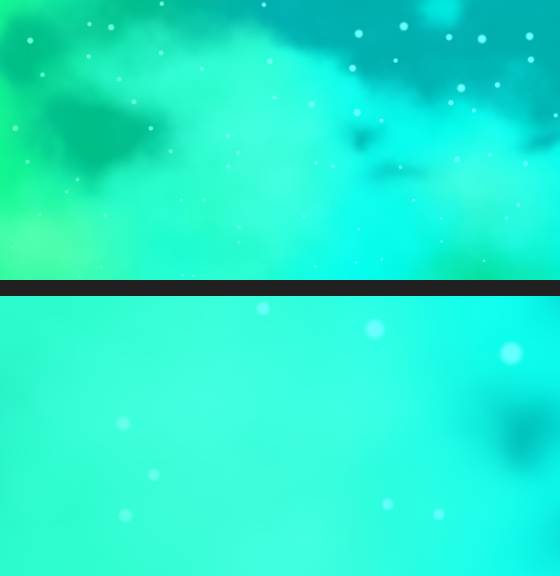
Top, the full canvas; bottom, a detail of the centre.
Write a WebGL 1 fragment shader that draws this background.

```glsl
precision highp float;
// Soft green to cyan nebula with dark teal clouds and scattered round stars.

uniform vec2 u_resolution;

float hash(vec2 p) {
  vec3 q = fract(p.xyx * vec3(0.1031, 0.103, 0.0973));
  q += dot(q, q.yzx + 33.33);
  return fract((q.x + q.y) * q.z);
}

float noise(vec2 p) {
  vec2 i = floor(p);
  vec2 f = fract(p);
  f = f * f * f * (f * (f * 6.0 - 15.0) + 10.0);
  float low = mix(hash(i), hash(i + vec2(1.0, 0.0)), f.x);
  float high = mix(hash(i + vec2(0.0, 1.0)), hash(i + 1.0), f.x);
  return mix(low, high, f.y);
}

float fbm(vec2 p) {
  float sum = 0.0;
  float gain = 0.53;
  for (int i = 0; i < 4; i++) {
    sum += gain * noise(p);
    p = mat2(1.6, 1.2, -1.2, 1.6) * p + 7.3;
    gain *= 0.45;
  }
  return sum;
}

// Soft elliptical puff, 1 at its centre.
float puff(vec2 p, vec2 centre, vec2 radii) {
  vec2 d = (p - centre) / radii;
  return exp(-dot(d, d));
}

// Bright gas: green on the left, cyan on the right, with pale patches.
vec3 gasColor(vec2 p) {
  vec3 gas = mix(vec3(0.06, 0.97, 0.56), vec3(0.15, 0.99, 0.79), smoothstep(-0.05, 0.5, p.x));
  gas = mix(gas, vec3(0.0, 0.99, 0.94), smoothstep(0.85, 1.25, p.x));
  gas = mix(gas, vec3(0.07, 0.99, 0.84), 0.8 * puff(p, vec2(0.6, 0.12), vec2(0.24, 0.17)));
  gas = mix(gas, vec3(0.1, 0.99, 0.7), 0.6 * puff(p, vec2(0.74, 0.24), vec2(0.1, 0.08)));
  gas = mix(gas, vec3(0.27, 1.0, 0.88), 0.85 * puff(p, vec2(0.95, 0.45), vec2(0.3, 0.33)));
  gas = mix(gas, vec3(0.2, 1.0, 0.84), 0.7 * puff(p, vec2(0.68, 0.74), vec2(0.2, 0.1)));
  gas = mix(gas, vec3(0.28, 1.0, 0.89), 0.9 * puff(p, vec2(1.75, 0.3), vec2(0.26, 0.18)));
  gas = mix(gas, vec3(0.34, 1.0, 0.7), 0.9 * puff(p, vec2(0.14, 0.1), vec2(0.3, 0.18)));
  return mix(gas, vec3(0.03, 0.88, 0.62), puff(p, vec2(1.75, 0.0), vec2(0.24, 0.17)));
}

// Dark cloud cover: a bank at the upper right and puffs elsewhere.
float cloudCover(vec2 p) {
  float edge = 0.56 + 0.58 * max(1.52 - p.x, 0.0);
  float cover = 0.95 * smoothstep(-0.08, 0.16, p.y - edge);
  cover *= 1.0 - 0.7 * puff(p, vec2(1.56, 0.97), vec2(0.1, 0.11));
  cover += puff(p, vec2(0.1, 0.78), vec2(0.19, 0.13));
  cover += 1.1 * puff(p, vec2(0.34, 0.52), vec2(0.25, 0.14));
  cover += puff(p, vec2(0.56, 0.98), vec2(0.32, 0.17));
  cover += 0.6 * puff(p, vec2(1.3, 0.53), vec2(0.09, 0.07));
  cover += 0.45 * puff(p, vec2(1.45, 0.36), vec2(0.16, 0.07));
  cover += 0.55 * puff(p, vec2(1.92, 0.51), vec2(0.09, 0.06));
  return cover;
}

// One jittered star per cell; stars grow larger towards the upper right.
float stars(vec2 p) {
  float light = 0.0;
  float cellSize = 0.167;
  vec2 home = floor(p / cellSize);
  for (int y = -1; y <= 1; y++) {
    for (int x = -1; x <= 1; x++) {
      vec2 cell = home + vec2(float(x), float(y));
      vec2 jitter = vec2(hash(cell + 13.7), hash(cell + 51.2));
      vec2 centre = (cell + 0.08 + 0.84 * jitter) * cellSize;
      float height = smoothstep(0.0, 0.8, centre.y);
      float chance = hash(cell + 87.1);
      float radius = 0.006 + 0.003 * height;
      radius += 0.009 * height * smoothstep(0.5, 1.0, chance) * (0.5 + 0.25 * centre.x);
      float disc = 1.0 - smoothstep(0.5 * radius, 1.2 * radius, length(p - centre));
      light = max(light, disc * step(0.1, chance) * mix(0.65, 1.0, height));
    }
  }
  return light;
}

void main() {
  vec2 p = gl_FragCoord.xy / u_resolution.y;
  p.x *= 2.0 * u_resolution.y / u_resolution.x;

  vec2 drift = vec2(fbm(p * 5.0 + 3.1), fbm(p * 5.0 + 19.4)) - 0.45;
  vec2 q = p + 0.17 * drift;

  vec3 color = gasColor(q);
  float cover = cloudCover(q) * (0.6 + 0.95 * fbm(p * 5.5 + 31.0));
  vec3 cloud = mix(vec3(0.0, 0.75, 0.54), vec3(0.0, 0.69, 0.69), smoothstep(0.35, 1.05, p.x));
  color = mix(color, cloud, smoothstep(0.0, 1.0, cover));

  // Faint wisps of light and shade.
  color += vec3(0.06, 0.02, 0.05) * (fbm(p * 9.0 + 5.0) - 0.45);

  vec3 starColor = mix(vec3(0.4, 1.0, 0.82), vec3(0.4, 1.0, 1.0), smoothstep(0.3, 1.2, p.x));
  color = mix(color, starColor, stars(p));
  gl_FragColor = vec4(clamp(color, 0.0, 1.0), 1.0);
}
```
